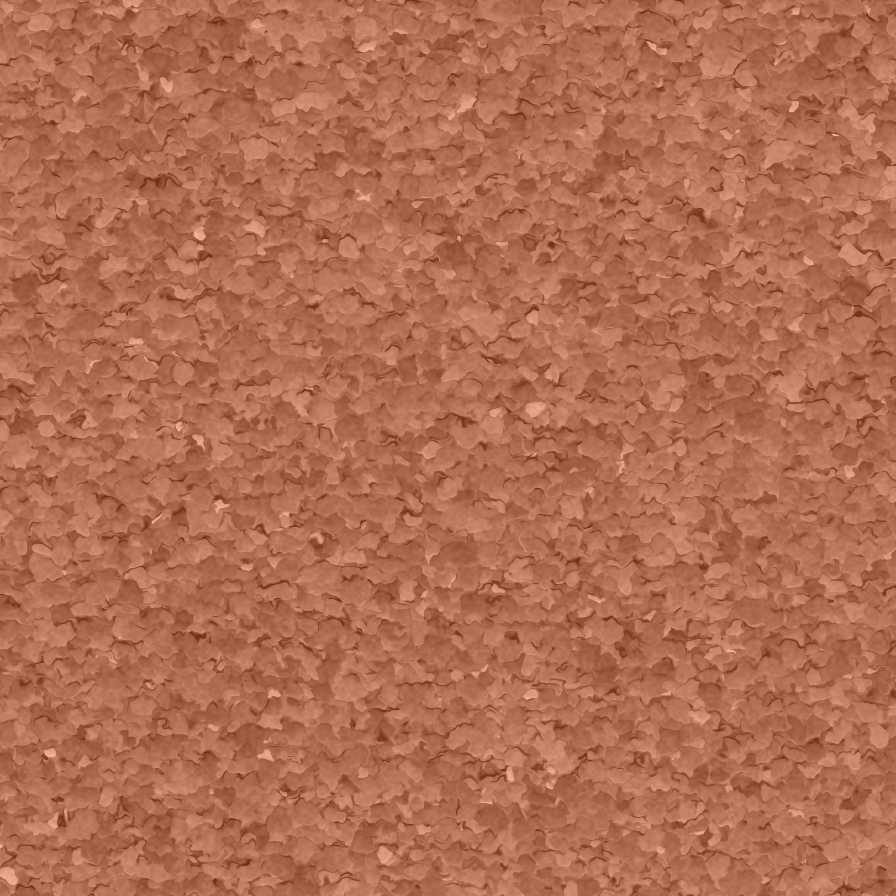
Reproduce this texture procedurally as a Shadertoy shader.

```glsl
// Pressed terracotta granules: overlapping flakes of several sizes painted in layers.
// Each flake has a ragged faceted outline, its own tone, a lit lower rim and
// a thin broken shadow above its top edge.

#define CLAY vec3(0.718, 0.448, 0.337)
#define LAYERS 8
#define COARSE_FREQ 28.0     // cells across the canvas for the largest flakes
#define SIZE_SPREAD 1.8      // how much finer the smallest flakes are
#define TONE_SPREAD 0.105    // brightness variation between flakes
#define PALE_SHARE 0.035     // share of pale chips
#define SHADOW_DEPTH 0.27    // darkness of the cracks
#define SHADOW_WIDTH 0.0048
#define RAGGED 0.011         // outline distortion
#define EDGE_SOFT 0.0011
#define SKIN 0.075           // fine mottling

// Integer hash giving three values in 0..1
vec3 hash3(ivec3 cell) {
    uvec3 v = uvec3(cell) * 1664525u + 1013904223u;
    v.x += v.y * v.z; v.y += v.z * v.x; v.z += v.x * v.y;
    v ^= v >> 16u;
    v.x += v.y * v.z; v.y += v.z * v.x; v.z += v.x * v.y;
    return vec3(v >> 8u) / 16777216.0;
}

// Three independent channels of smooth value noise
vec3 noise3(vec2 p, int seed) {
    ivec2 c = ivec2(floor(p));
    vec2 f = fract(p);
    f = f * f * (3.0 - 2.0 * f);
    vec3 low = mix(hash3(ivec3(c, seed)), hash3(ivec3(c + ivec2(1, 0), seed)), f.x);
    vec3 high = mix(hash3(ivec3(c + ivec2(0, 1), seed)), hash3(ivec3(c + ivec2(1, 1), seed)), f.x);
    return mix(low, high, f.y);
}

// Radius measure halfway between a circle and a regular polygon
float facetedLength(vec2 q, float sides, float turn) {
    float sector = 6.2831853 / sides;
    float angle = fract((atan(q.y, q.x) + turn) / sector) * sector - 0.5 * sector;
    return length(q) * mix(1.0, cos(angle) * 1.1, 0.75);
}

// Paints one layer of flakes over the tone beneath; lower flakes overlap upper ones
float paintLayer(float tone, vec2 p, int layer, float breakup, float soft) {
    float fineness = fract(float(layer) * 0.618034);
    float freq = COARSE_FREQ * (1.0 + SIZE_SPREAD * fineness);
    float keep = layer == 0 ? 1.0 : mix(0.33, 0.72, fineness);
    vec2 grid = p * freq + float(layer) * vec2(7.31, 3.77);
    ivec2 home = ivec2(floor(grid));

    for (int j = 1; j >= -1; j--)
    for (int i = -1; i <= 1; i++) {
        ivec2 cell = home + ivec2(i, j);
        vec3 place = hash3(ivec3(cell, layer * 3 + 11));
        if (place.z > keep) continue;
        vec3 form = hash3(ivec3(cell, layer * 3 + 12));
        vec3 look = hash3(ivec3(cell, layer * 3 + 13));

        // Flake shape
        vec2 q = grid - vec2(cell) - 0.5 - 0.7 * (place.xy - 0.5);
        float tilt = (form.x - 0.5) * 1.6;
        vec2 axis = vec2(cos(tilt), sin(tilt));
        vec2 local = vec2(dot(q, axis), dot(q, vec2(-axis.y, axis.x)));
        local *= vec2(0.88, mix(0.95, 1.4, form.y));
        bool pale = look.z < PALE_SHARE;
        float radius = mix(0.33, 0.66, form.z) * (pale ? 0.62 : 1.0);
        float sides = 4.0 + floor(look.x * 3.99);
        float d = (facetedLength(local, sides, form.x * 6.28) - radius) / freq;
        if (d > SHADOW_WIDTH) continue;
        float rise = q.y / (length(q) + 0.001);

        // Crack shadow above the flake
        float strength = mix(0.15, 1.0, look.y * look.y) * smoothstep(0.22, 0.68, breakup);
        float shadow = (1.0 - smoothstep(0.0006, SHADOW_WIDTH, d)) * smoothstep(0.1, 0.75, rise);
        tone = mix(tone, -SHADOW_DEPTH, shadow * strength);

        // Flake face and lit lower rim
        float face = (look.x + form.y - 1.0) * TONE_SPREAD;
        if (pale) face = mix(0.09, 0.21, look.x);
        face -= 0.022 * q.y / radius;
        float rim = smoothstep(-0.006, 0.0, d);
        face += rim * (0.035 * smoothstep(0.1, 0.8, -rise) - 0.025 * smoothstep(0.0, 0.8, rise));
        tone = mix(tone, face, 1.0 - smoothstep(-soft, soft, d));
    }
    return tone;
}

void mainImage(out vec4 fragColor, in vec2 fragCoord) {
    vec2 p = fragCoord / iResolution.y;
    float soft = max(EDGE_SOFT, 0.7 / iResolution.y);

    // Ragged outlines from two scales of distortion
    vec3 broad = noise3(p * 75.0, 101);
    vec3 fine = noise3(p * 170.0, 102);
    vec2 warped = p + RAGGED * (broad.xy - 0.5) + 0.5 * RAGGED * (fine.xy - 0.5);

    // Flakes, back to front
    float tone = -0.12;
    for (int layer = 0; layer < LAYERS; layer++)
        tone = paintLayer(tone, warped, layer, broad.z, soft);

    // Surface mottling and slow drift across the sheet
    float speckle = noise3(p * 290.0, 103).x;
    tone += SKIN * (0.6 * (fine.z - 0.5) + 0.7 * (speckle - 0.5));
    tone += 0.025 * (noise3(p * 5.0, 104).x - 0.5);

    fragColor = vec4(clamp(CLAY + tone, 0.0, 1.0), 1.0);
}
```
